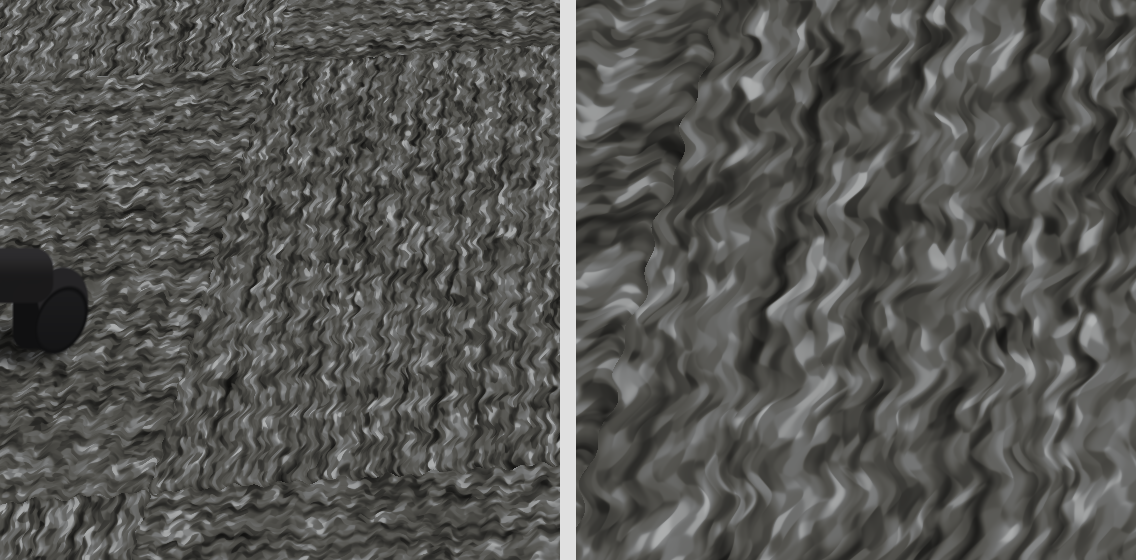
Left, the full canvas; right, a detail of the centre.
Give the GLSL for this texture, as a three.js fragment shader.

```glsl
// Grey carpet tiles laid quarter-turn in perspective, with a dark caster at the left edge.
// A projective map gives tile coordinates; blended cellular noise makes the yarn flecks
// and jittered, broken grooves run along each tile's pile direction.
#define TILE_WIDTH 0.95
#define STRIPES 14.0
#define GROOVE_WIDTH 0.125
#define GROOVE_DEPTH 0.56
#define FLECK_CELLS vec2(72.0, 40.0)
#define FLECK_CONTRAST 0.46
#define BASE_TONE 0.352
#define WARM_TINT vec3(1.02, 1.01, 0.95)
#define COOL_TINT vec3(0.99, 1.0, 1.0)
#define RUBBER vec3(0.085, 0.085, 0.09)
#define HOUSING vec3(0.125, 0.122, 0.128)
#define SOFT 0.003

varying vec2 vUv;

float hash(vec2 p) {
  return fract(sin(dot(p, vec2(127.1, 311.7))) * 43758.545);
}

// Cellular noise whose cell tones blend smoothly into one another
float cells(vec2 p) {
  vec2 base = floor(p), f = p - base;
  float total = 0.0, weight = 0.0;
  for (int j = -1; j <= 1; j++) {
    for (int i = -1; i <= 1; i++) {
      vec2 o = vec2(float(i), float(j));
      vec2 id = base + o;
      vec2 r = o + vec2(hash(id), hash(id + 37.3)) - f;
      float w = exp(-9.0 * dot(r, r));
      total += w * hash(id + 71.9);
      weight += w;
    }
  }
  return total / weight;
}

// Floor plane: x counts tiles across, y counts tiles away from the viewer
vec2 floorCoords(vec2 p) {
  float depth = p.y - 0.07 * p.x - 0.102;
  float shrink = 1.0 - 0.327 * depth;
  float seam = 0.267 + 0.287 * depth;
  return vec2((p.x - seam) / (shrink * TILE_WIDTH), 1.009 * depth / shrink);
}

// One dark groove per stripe, sometimes doubled, fading in and out along its length
float grooves(float across, float along, vec2 tile, float fleck) {
  float s = across * STRIPES;
  s += 0.05 * sin(along * 23.0 + tile.x * 2.0) + 0.16 * (fleck - 0.5);
  float stripe = floor(s);
  vec2 seed = vec2(stripe, 5.0) + tile * 19.0;
  float d = s - stripe - mix(0.3, 0.5, hash(seed));
  float main = 1.0 - smoothstep(0.02, GROOVE_WIDTH, abs(d));
  float gap = mix(0.24, 0.36, hash(seed + 3.0));
  float twin = 1.0 - smoothstep(0.0, GROOVE_WIDTH * 0.8, abs(d - gap));
  float wear = cells(vec2(s * 0.9 + tile.y * 31.0, along * 15.0 + tile.x * 17.0));
  float strength = mix(0.65, 1.0, hash(seed + 9.0)) * mix(0.55, 1.2, wear);
  float twinStrength = smoothstep(0.3, 0.8, hash(seed + 13.0)) * (1.1 - 0.8 * wear);
  return clamp(max(main * strength, twin * twinStrength), 0.0, 1.0);
}

vec3 carpet(vec2 p) {
  vec2 q = floorCoords(p);
  q += 0.003 * vec2(sin(q.y * 71.0) + sin(q.y * 163.0), sin(q.x * 67.0) + sin(q.x * 151.0));
  vec2 tile = floor(q), local = q - tile;
  float turned = mod(tile.x + tile.y, 2.0);
  vec2 yarn = mix(local, local.yx, turned); // x across the pile, y along it

  // Coarse and fine flecks, bent a little by layered sines
  vec2 g = yarn * FLECK_CELLS + tile * 83.0;
  g.x += 0.35 * sin(g.y * 1.7) + 0.25 * sin(g.y * 0.63 + g.x * 0.8);
  float coarse = cells(g);
  float fine = cells(g * vec2(1.9, 1.7) + 11.0);
  float fleck = mix(coarse, fine, 0.45);
  float patches = cells(yarn * vec2(16.0, 7.0) + tile * 29.0);

  float tone = BASE_TONE + FLECK_CONTRAST * (fleck - 0.5) + 0.07 * (patches - 0.5);
  tone += 0.13 * smoothstep(0.64, 0.9, fleck);
  tone *= 1.0 - 0.05 * turned;
  float groove = grooves(yarn.x, yarn.y, tile, coarse);
  tone *= 1.0 - GROOVE_DEPTH * mix(1.0, 0.78, turned) * groove;

  // Faint dark joint between tiles
  vec2 edge = min(local, 1.0 - local);
  tone *= 1.0 - 0.15 * (1.0 - smoothstep(0.0, 0.008, min(edge.x, edge.y)));
  return tone * mix(WARM_TINT, COOL_TINT, smoothstep(0.28, 0.48, tone));
}

float roundBox(vec2 p, vec2 halfSize, float radius) {
  vec2 d = abs(p) - halfSize + radius;
  return length(max(d, 0.0)) + min(max(d.x, d.y), 0.0) - radius;
}

float ellipse(vec2 p, vec2 radii) {
  return (length(p / radii) - 1.0) * min(radii.x, radii.y);
}

float cover(float d) {
  return 1.0 - smoothstep(-SOFT, SOFT, d);
}

// Wheel, fork and housing with a soft contact shadow
vec3 addCaster(vec3 color, vec2 p) {
  float shadow = 1.0 - smoothstep(0.3, 1.0, length((p - vec2(0.035, 0.385)) / vec2(0.12, 0.055)));
  color *= 1.0 - 0.6 * shadow;
  vec2 hub = p - vec2(0.109, 0.428);
  vec2 r = mat2(0.89, 0.454, -0.454, 0.89) * hub;
  color = mix(color, RUBBER * 0.75, cover(roundBox(p - vec2(0.058, 0.435), vec2(0.035, 0.058), 0.025)));
  color = mix(color, HOUSING * 1.15, cover(ellipse(p - vec2(0.112, 0.468), vec2(0.045, 0.055))));
  float wheel = ellipse(r, vec2(0.043, 0.064));
  color = mix(color, RUBBER * 0.7, cover(wheel));
  color = mix(color, RUBBER * (1.1 + 3.0 * hub.y), cover(wheel + 0.005));
  float top = smoothstep(0.50, 0.55, p.y);
  float body = roundBox(p - vec2(0.015, 0.508), vec2(0.08, 0.049), 0.035);
  return mix(color, HOUSING * mix(0.8, 1.4, top), cover(body));
}

void main() {
  gl_FragColor = vec4(addCaster(carpet(vUv), vUv), 1.0);
}
```
